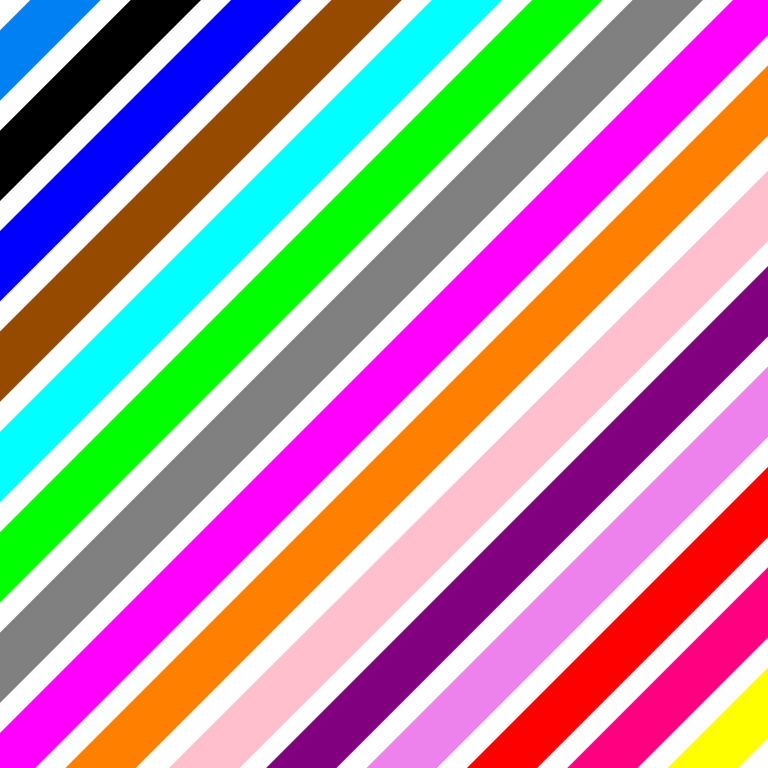
A Shadertoy shader for this pattern:

```glsl
// Fifteen flat diagonal stripes in different colours, evenly spaced on white.

const vec3 STRIPE_COLOURS[15] = vec3[15](
    vec3(0.0, 0.5, 0.95), vec3(0.0), vec3(0.0, 0.0, 1.0),
    vec3(0.59, 0.29, 0.0), vec3(0.0, 1.0, 1.0), vec3(0.0, 1.0, 0.0),
    vec3(0.5), vec3(1.0, 0.0, 1.0), vec3(1.0, 0.5, 0.0),
    vec3(1.0, 0.75, 0.8), vec3(0.5, 0.0, 0.5), vec3(0.93, 0.51, 0.93),
    vec3(1.0, 0.0, 0.0), vec3(1.0, 0.0, 0.5), vec3(1.0, 1.0, 0.0));

void mainImage(out vec4 fragColor, in vec2 fragCoord)
{
    vec2 uv = fragCoord / iResolution.xy;

    // Distance along the top edge, growing from the upper left corner
    float diagonal = uv.x + 1.0 - uv.y;

    // Each cell is centred on its stripe
    float pitch = 0.1307;
    float fromFirst = diagonal - 0.0853;
    float cell = floor(fromFirst / pitch + 0.5);
    float offset = fromFirst - cell * pitch;

    // The pale pink stripe sits slightly low and leans a little
    if (cell == 9.0) offset -= 0.0035 + 0.003 * uv.x;

    // Smooth both edges over about one pixel
    float pixel = 1.0 / iResolution.y;
    float stripe = 1.0 - smoothstep(-pixel, pixel, abs(offset) - 0.0458);
    stripe *= step(0.0, cell) * step(cell, 14.0);

    vec3 colour = STRIPE_COLOURS[int(clamp(cell, 0.0, 14.0))];
    fragColor = vec4(mix(vec3(1.0), colour, stripe), 1.0);
}
```
